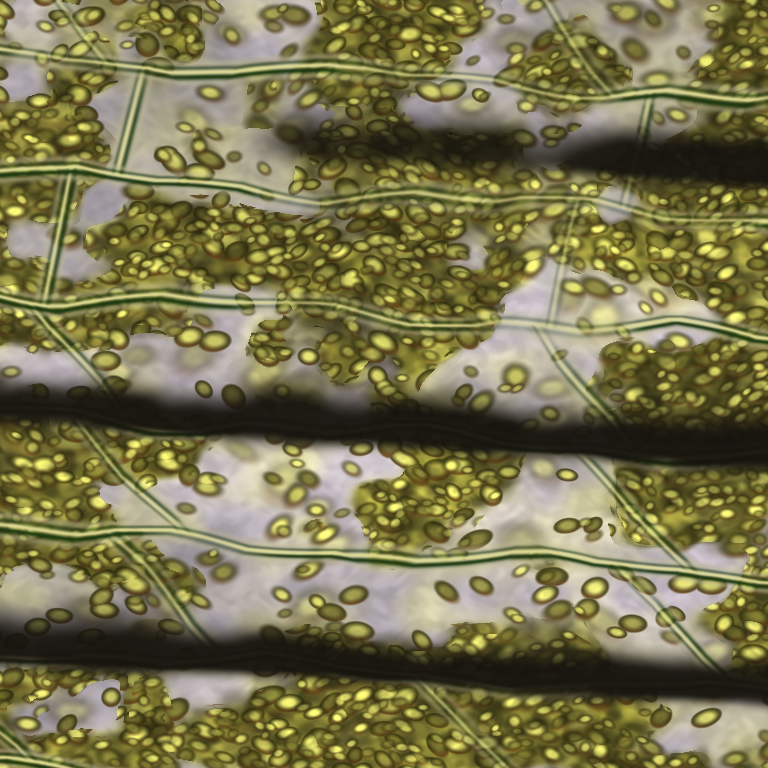
Write a WebGL 1 fragment shader that draws this texture.

```glsl
precision highp float;
uniform vec2 u_resolution;

// Layout, in canvas units
const float ROW_HEIGHT = 0.155;
const float FIRST_ROW = 0.07;
const float ROW_SLOPE = 0.06;
const float CELL_LENGTH = 0.66;
const float WALL_WIDTH = 0.0027;
const float BAND_ABOVE = 0.046;
const float BAND_BELOW = 0.023;
const vec2 CLUMP_SCALE = vec2(7.5, 11.0);
const vec2 PLASTID_SCALE = vec2(31.0, 38.0);
const float GLINT = 0.5;

// Colours
const vec3 LAVENDER = vec3(0.66, 0.63, 0.66);
const vec3 CREAM = vec3(0.76, 0.74, 0.59);
const vec3 SHADOW = vec3(0.19, 0.18, 0.05);
const vec3 OLIVE = vec3(0.42, 0.40, 0.16);
const vec3 MOSS = vec3(0.54, 0.52, 0.17);
const vec3 YELLOW = vec3(0.87, 0.86, 0.42);
const vec3 RUST = vec3(0.45, 0.28, 0.11);
const vec3 WALL_GREEN = vec3(0.10, 0.21, 0.05);
const vec3 WALL_LIGHT = vec3(0.87, 0.86, 0.58);
const vec3 BAND_DARK = vec3(0.085, 0.075, 0.055);

vec2 hash2(vec2 p) {
  p = vec2(dot(p, vec2(127.1, 311.7)), dot(p, vec2(269.5, 183.3)));
  return fract(sin(p) * 43758.5);
}

float bell(float x, float width) {
  x /= width;
  return exp(-x * x);
}

// Smooth cellular noise, 0 to 1
float cloud(vec2 p) {
  vec2 cell = floor(p), f = fract(p);
  float sum = 0.0, total = 0.0;
  for (int j = -1; j <= 1; j++)
    for (int i = -1; i <= 1; i++) {
      vec2 o = vec2(float(i), float(j));
      vec2 r = o + 0.25 + 0.5 * hash2(cell + o) - f;
      float w = exp(-3.6 * dot(r, r));
      sum += w * hash2(cell + o + 37.0).x;
      total += w;
    }
  return clamp(0.5 + 1.5 * (sum / total - 0.5), 0.0, 1.0);
}

// Scattered ellipses: relative radius, random tone, height inside the ellipse
vec3 plastids(vec2 p, float density) {
  vec2 cell = floor(p), f = fract(p);
  vec3 best = vec3(9.0, 0.0, 0.0);
  for (int j = -1; j <= 1; j++)
    for (int i = -1; i <= 1; i++) {
      vec2 o = vec2(float(i), float(j));
      vec2 r = f - o - 0.1 - 0.8 * hash2(cell + o);
      vec2 kind = hash2(cell + o + 71.0);
      float angle = 2.4 * (hash2(cell + o + 19.0).x - 0.5);
      float c = cos(angle), s = sin(angle);
      vec2 q = vec2(c * r.x + s * r.y, c * r.y - s * r.x) * vec2(0.85, 1.2);
      float d = length(q) / mix(0.34, 0.6, fract(kind.y * 7.0));
      if (kind.x < density && d < best.x) best = vec3(d, kind.y, r.y);
    }
  return best;
}

vec3 paintPlastids(vec3 color, vec3 grain, float softness, float opacity) {
  float body = 1.0 - smoothstep(1.0 - softness, 1.0 + softness, grain.x);
  vec3 heart = mix(OLIVE, YELLOW, smoothstep(0.1, 0.85, grain.y));
  vec3 rim = mix(SHADOW, RUST, smoothstep(0.0, 0.5, -grain.z) * 0.6);
  vec3 tint = mix(heart, rim, smoothstep(0.3, 1.0, grain.x + 0.35 * max(-grain.z, 0.0)));
  return mix(color, tint, body * opacity);
}

// Pale core, green edges of uneven weight and an outer glow
vec3 paintWall(vec3 color, float s, float green, float strength) {
  float w = WALL_WIDTH;
  color = mix(color, CREAM, 0.5 * strength * bell(abs(s) - 4.0 * w, 1.6 * w));
  color = mix(color, WALL_GREEN, green * strength * bell(s - 1.7 * w, 1.3 * w));
  color = mix(color, WALL_GREEN, 0.6 * strength * bell(s + 2.0 * w, w));
  return mix(color, WALL_LIGHT, strength * bell(s + 0.3 * w, w));
}

void main() {
  vec2 p = gl_FragCoord.xy / u_resolution.y;

  // Sloping rows of long cells with angular kinks
  float kink = abs(fract(1.9 * p.x + 2.3 * p.y) - 0.5) + 0.4 * abs(fract(4.3 * p.x - 3.1 * p.y) - 0.5);
  float bend = 0.045 * (kink - 0.35) + 0.003 * sin(24.0 * p.x - 14.0 * p.y);
  float row = (1.0 - p.y - ROW_SLOPE * p.x - FIRST_ROW + bend) / ROW_HEIGHT;
  float side = (row - floor(row + 0.5)) * ROW_HEIGHT;

  // Slanted end walls
  vec2 pick = hash2(vec2(floor(row), 7.0));
  float slant = 1.5 * (pick.y - 0.25);
  float along = (p.x - slant * ROW_HEIGHT * (fract(row) - 0.5)) / CELL_LENGTH + pick.x;
  float end = (fract(along) - 0.5) * CELL_LENGTH / sqrt(1.0 + slant * slant);

  // Dark folds on every second row, the uppermost only at the right
  float fold = floor(row * 0.5) * 2.0 + 1.0;
  float depth = (row - fold) * ROW_HEIGHT + 0.8 * (0.003 - bend);
  float presence = 1.0;
  if (fold < 2.0) {
    depth += 0.06;
    presence = 0.65 * smoothstep(0.28, 0.42, p.x) + 0.35 * smoothstep(0.7, 0.82, p.x);
  }

  // Clear sap and crowded clumps
  float patches = cloud(p * CLUMP_SCALE + 3.0);
  float detail = cloud(p * vec2(19.0, 24.0));
  float fine = cloud(p * vec2(52.0, 68.0));
  float glint = cloud(p * vec2(84.0, 112.0) + 0.6 * sin(p.yx * 90.0));
  float clump = patches + 0.5 * (detail - 0.5) - 0.25 * presence * bell(depth + 0.06, 0.035);
  clump = smoothstep(0.2, 0.58, clump);
  vec3 sap = mix(LAVENDER, CREAM, detail) * (0.92 + 0.16 * cloud(p * 13.0 + 40.0));
  vec3 crowd = mix(SHADOW, mix(OLIVE, MOSS, detail), 0.2 + 0.8 * fine);
  vec3 color = mix(sap, crowd, clump * 0.9);

  // Blurred, sharp and small chloroplasts
  vec2 drift = p + 0.006 * sin(p.yx * vec2(31.0, 23.0));
  float blur = mix(0.12, 0.6, smoothstep(0.35, 0.8, cloud(p * 5.0 + 11.0)));
  color = paintPlastids(color, plastids(drift * PLASTID_SCALE * 0.6 + 5.0, 0.2 + 0.3 * clump), 0.6, 0.45);
  color = paintPlastids(color, plastids(drift * PLASTID_SCALE, 0.25 + 0.6 * clump), blur, 0.9);
  color = paintPlastids(color, plastids(drift * PLASTID_SCALE * 1.55 + 9.0, 0.05 + 0.5 * clump), 0.4, 0.75);
  color *= 1.0 + GLINT * mix(0.3, 1.0, clump) * (0.6 * glint + 0.4 * fine - 0.48);
  color *= 0.9 + 0.24 * cloud(p * vec2(3.0, 6.0) + 17.0);

  // Walls of varying weight, then folds over them
  float weight = cloud(p * vec2(6.0, 9.0) + 23.0);
  float green = 0.45 + 0.55 * smoothstep(0.25, 0.6, weight);
  color = paintWall(color, end, green * 0.9, 0.45 + 0.4 * weight);
  color = paintWall(color, side, green, 0.6 + 0.35 * smoothstep(0.1, 0.5, weight));
  float ripple = 0.75 + 0.5 * cloud(vec2(p.x * 6.0, fold));
  float band = presence * bell(depth, ripple * (depth < 0.0 ? BAND_ABOVE : BAND_BELOW));
  color = mix(color, BAND_DARK, 0.96 * smoothstep(0.0, 0.9, band * (0.85 + 0.3 * detail)));
  gl_FragColor = vec4(color, 1.0);
}
```
